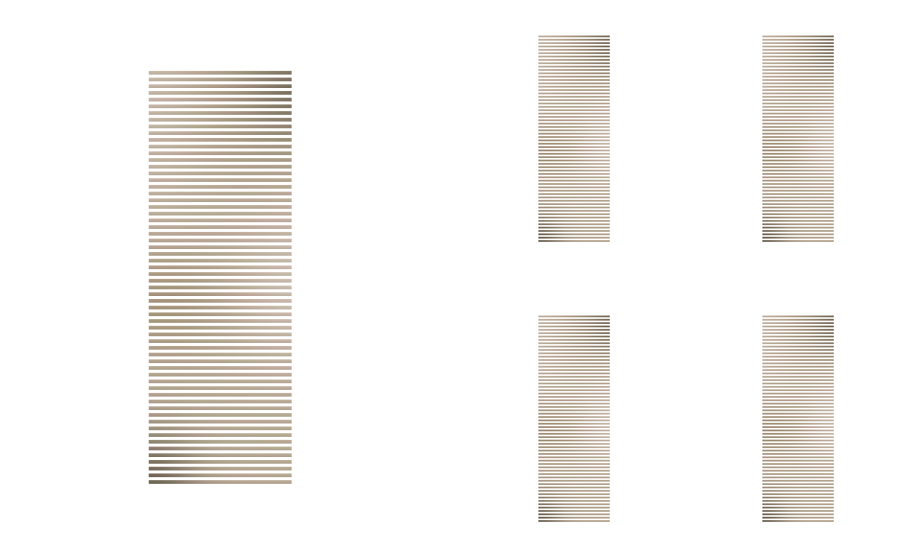
Left, the tile; right, the same tile 2 across and 2 down.
Write a WebGL 2 fragment shader that draws this pattern.

```glsl
#version 300 es
precision highp float;
// A tall panel of 62 thin metallic beige slats, centred on white.
uniform vec2 u_resolution;
out vec4 outColor;

// Sine-free hash of one number to 0..1
float hash(float n) {
  n = fract(n * 0.1031);
  n *= n + 33.33;
  return fract(n * (n + n));
}

// Smooth one-dimensional noise
float noise(float x) {
  float cell = floor(x);
  return mix(hash(cell), hash(cell + 1.0), smoothstep(0.0, 1.0, x - cell));
}

// Soft elliptical patch of light or shade
float patchAt(vec2 p, vec2 center, vec2 radius) {
  vec2 d = (p - center) / radius;
  return exp(-dot(d, d));
}

// Brushed metal tone over the panel, p in 0..1
vec3 metal(vec2 p, float row) {
  vec3 tone = vec3(0.71, 0.65, 0.57);
  vec3 light = vec3(0.79, 0.73, 0.68);
  vec3 shade = vec3(0.63, 0.56, 0.46);
  vec3 dark = vec3(0.42, 0.38, 0.32);

  tone = mix(tone, light, 0.75 * patchAt(p, vec2(0.0, 1.0), vec2(0.55, 0.4)));
  tone = mix(tone, light, 0.95 * patchAt(p, vec2(1.0, 0.48), vec2(0.42, 0.2)));
  tone = mix(tone, shade, 0.85 * patchAt(p, vec2(0.1, 0.44), vec2(0.45, 0.12)));
  tone = mix(tone, shade, 0.45 * patchAt(p, vec2(0.6, 0.9), vec2(0.4, 0.2)));
  tone = mix(tone, dark, 0.8 * patchAt(p, vec2(1.06, 0.95), vec2(0.38, 0.13)));
  tone = mix(tone, dark, 0.95 * patchAt(p, vec2(0.0, 0.0), vec2(0.32, 0.13)));

  // Slight drift between rose and olive from slat to slat
  float tint = noise(p.x * 3.0 + row * 7.0) - 0.5;
  return tone + tint * vec3(0.025, -0.02, 0.015);
}

void main() {
  vec2 uv = gl_FragCoord.xy / u_resolution;
  vec2 pixel = 1.0 / u_resolution;

  // Panel coordinates and slat rows
  vec2 low = vec2(0.332, 0.1333);
  vec2 size = vec2(0.319, 0.7428);
  vec2 p = (uv - low) / size;
  float row = floor(p.y * 62.0);
  float pitch = size.y / 62.0;
  float across = (fract(p.y * 62.0) - 0.5) * pitch;

  // Antialiased slat, clipped to the panel
  float halfSlat = 0.275 * pitch;
  float slat = clamp((halfSlat - abs(across)) / pixel.y + 0.5, 0.0, 1.0);
  float side = 0.5 * size.x - abs(uv.x - low.x - 0.5 * size.x);
  slat *= clamp(side / pixel.x + 0.5, 0.0, 1.0);
  slat *= step(0.0, row) * step(row, 61.0);

  // Each slat darkens a little towards its lower edge
  vec3 color = metal(p, row) * (1.0 + 0.05 * clamp(across / halfSlat, -1.0, 1.0));
  outColor = vec4(mix(vec3(1.0), color, slat), 1.0);
}
```
